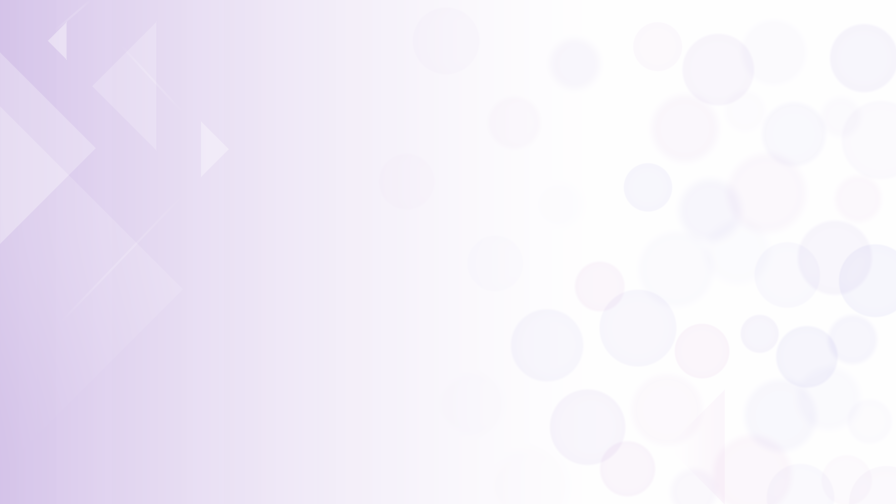
Give the GLSL for this background, as a Shadertoy shader.

```glsl
// Lilac to white gradient with pale triangles on the left and soft bokeh discs on the right.

float hash(float n) {
    return fract(sin(n * 12.9898) * 43758.5453);
}

// Coverage of a right-angled triangle; dir is +1 to point right, -1 to point left.
float triangle(vec2 p, vec2 apex, float len, float dir) {
    vec2 q = p - apex;
    float back = -q.x * dir;
    float d = max((abs(q.y) - back) * 0.7071, back - len);
    float aa = 0.75 / iResolution.y;
    return 1.0 - smoothstep(-aa, aa, d);
}

// Thin stroke that fades towards both ends.
float stroke(vec2 p, vec2 a, vec2 b) {
    vec2 ab = b - a;
    float t = clamp(dot(p - a, ab) / dot(ab, ab), 0.0, 1.0);
    float d = length(p - a - ab * t);
    return (1.0 - smoothstep(0.0005, 0.0035, d)) * 4.0 * t * (1.0 - t);
}

// Disc with a given edge softness and a slightly stronger rim.
float disc(float dist, float radius, float blur) {
    float fill = 1.0 - smoothstep(radius - blur, radius + blur, dist);
    return fill * (0.8 + 0.2 * smoothstep(0.6, 1.0, dist / radius));
}

void mainImage(out vec4 fragColor, in vec2 fragCoord) {
    vec2 p = fragCoord / iResolution.y;
    float x = fragCoord.x / iResolution.x;

    // Gradient with faint vertical bands
    float fade = pow(max(1.0 - x / 0.68, 0.0), 1.55);
    float band = hash(floor(x * 48.0)) - 0.5;
    vec3 white = vec3(0.997, 0.996, 0.998);
    vec3 col = mix(white, vec3(0.838, 0.77, 0.917), fade);
    col += band * 0.01 * fade;

    // Pale triangles
    float light = 0.27 * triangle(p, vec2(0.190, 0.706), 0.19, 1.0);
    light += 0.16 * triangle(p, vec2(0.363, 0.426), 0.363, 1.0)
           * smoothstep(0.05, 0.6, p.y);
    light += 0.20 * triangle(p, vec2(0.183, 0.829), 0.127, -1.0);
    light += 0.40 * triangle(p, vec2(0.095, 0.919), 0.037, -1.0);
    light += 0.35 * triangle(p, vec2(0.454, 0.704), 0.055, 1.0);

    // Diagonal glints
    light += 0.15 * stroke(p, vec2(0.11, 0.94), vec2(0.18, 1.0));
    light += 0.15 * stroke(p, vec2(0.24, 0.91), vec2(0.36, 0.78));
    light += 0.15 * stroke(p, vec2(0.12, 0.36), vec2(0.36, 0.61));
    col = mix(col, white, min(light, 1.0));

    // Bokeh spread evenly by a low-discrepancy sequence, denser to the right
    for (int i = 0; i < 44; i++) {
        float n = float(i);
        vec2 u = fract(0.5 + n * vec2(0.7549, 0.5698));
        vec2 center = vec2(0.7 + 1.08 * sqrt(u.x), u.y);
        float radius = mix(0.035, 0.08, hash(n + 3.1));
        float blur = mix(0.002, 0.016, pow(hash(n + 7.7), 2.0));
        float strength = mix(0.25, 1.0, hash(n + 11.3))
                       * mix(0.3, 1.0, smoothstep(0.8, 1.3, center.x));
        vec3 absorb = mix(vec3(0.042, 0.042, 0.012), vec3(0.02, 0.046, 0.02),
                          hash(n + 19.9));
        col -= absorb * strength * disc(length(p - center), radius, blur);
    }

    // Faint rose wedge at the lower right
    float wedge = triangle(p, vec2(1.324, 0.113), 0.114, -1.0);
    col -= vec3(0.012, 0.03, 0.012) * wedge * smoothstep(1.32, 1.44, p.x);

    fragColor = vec4(clamp(col, 0.0, 1.0), 1.0);
}
```
